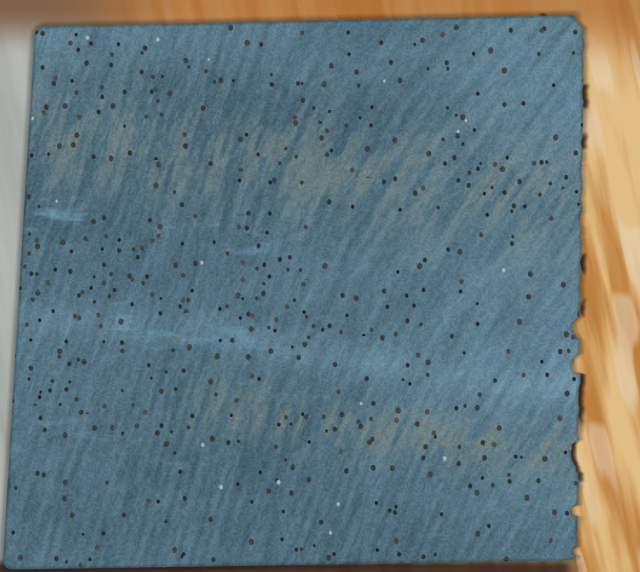
Write a Shadertoy shader that draws this texture.

```glsl
float hash(vec2 p) {
    p = fract(p * vec2(0.1031, 0.1137));
    p += dot(p, p.yx + 33.33);
    return fract((p.x + p.y) * p.x * 7.31 + p.y * 5.7);
}

float noise(vec2 p) {
    vec2 i = floor(p), f = fract(p);
    f = f * f * (3.0 - 2.0 * f);
    return mix(mix(hash(i), hash(i + vec2(1, 0)), f.x),
               mix(hash(i + vec2(0, 1)), hash(i + vec2(1, 1)), f.x), f.y);
}

float fbm(vec2 p) {
    float sum = 0.0, amp = 0.5;
    for (int i = 0; i < 4; i++) {
        sum += amp * noise(p);
        p = mat2(1.6, 1.2, -1.2, 1.6) * p + 17.3;
        amp *= 0.5;
    }
    return sum / 0.9375;
}

float band(float v, float center, float width) {
    float t = (v - center) / width;
    return exp(-t * t);
}

// Jittered round spots: x is coverage, y is a random tone
vec2 spots(vec2 p, float cell, float radius, float chance, float seed) {
    vec2 id = floor(p / cell), result = vec2(0);
    for (int j = -1; j <= 1; j++)
    for (int i = -1; i <= 1; i++) {
        vec2 c = id + vec2(i, j);
        vec2 k = c + seed + 60.0;
        if (hash(k) > chance) continue;
        vec2 center = (c + vec2(hash(k + 41.7), hash(k + 93.1))) * cell;
        float tone = hash(k + 151.9);
        float r = radius * (0.65 + 0.55 * tone);
        float d = length((p - center) * vec2(1.0, 0.85));
        float cover = 1.0 - smoothstep(r - 0.0013, r + 0.0015, d);
        if (cover > result.x) result = vec2(cover, tone);
    }
    return result;
}

// Blurred varnished wood around the block
vec3 tableColor(vec2 p) {
    float along = p.x + 0.22 * p.y;
    float streak = fbm(vec2(along * 30.0, p.y * 4.0));
    float glint = smoothstep(0.58, 0.8, noise(vec2(along * 55.0, p.y * 9.0 + 4.0)));
    vec3 c = mix(vec3(0.73, 0.49, 0.24), vec3(0.88, 0.74, 0.52), smoothstep(0.25, 0.72, streak));
    c = mix(c, vec3(0.90, 0.82, 0.72), 0.55 * glint);
    c = mix(c, vec3(0.68, 0.43, 0.21), 0.75 * smoothstep(0.86, 0.99, p.y));
    vec3 pale = mix(vec3(0.60, 0.61, 0.58), vec3(0.74, 0.76, 0.75), streak);
    pale = mix(pale, vec3(0.50, 0.38, 0.29), smoothstep(0.9, 0.99, p.y));
    return mix(pale, c, smoothstep(0.05, 0.35, p.x));
}

vec3 blockColor(vec2 p) {
    float v = p.y + 0.13 * p.x + 0.05 * (fbm(p * 5.0) - 0.5);
    float u = p.x - 0.32 * p.y - 0.22 * p.y * smoothstep(0.4, 1.1, p.x);
    float cloud = fbm(p * vec2(3.0, 6.0) + 3.0);

    // Growth bands
    float blueBand = band(v, 0.455, 0.035) + 0.7 * band(v, 0.97, 0.08);
    float tanBand = band(v, 0.33, 0.045) * smoothstep(0.15, 0.5, p.x) + 0.8 * band(v, 0.78, 0.09);
    float poreBand = band(v, 0.54, 0.07) * smoothstep(1.1, 0.1, p.x)
                   + 0.5 * band(v, 0.83, 0.08) + 0.6 * band(v, 0.33, 0.05);
    float light = 0.27 + 0.55 * (cloud - 0.5) + 0.24 * blueBand
                + 0.25 * smoothstep(0.6, 1.05, p.x) - 0.12 * smoothstep(0.4, 0.0, p.y);

    // Slanted rays and fine fibres
    float wobble = 0.012 * noise(p * 9.0);
    float ray = sin((u + wobble) * 300.0) * (0.4 + 0.6 * noise(p * 8.0 + 9.0));
    float fibre = noise(vec2(u * 110.0, p.y * 16.0));
    float fleck = noise(vec2(u * 230.0, p.y * 75.0));
    light += 0.075 * ray + 0.32 * (fibre - 0.5) + 0.22 * (fleck - 0.5);
    vec3 c = mix(vec3(0.275, 0.385, 0.44), vec3(0.45, 0.59, 0.66), clamp(light, -0.15, 1.15));
    float warm = tanBand * smoothstep(0.3, 0.8, 0.6 * fibre + 0.4 * fleck);
    c = mix(c, vec3(0.49, 0.51, 0.47), 0.65 * clamp(warm, 0.0, 1.0));

    // Pale horizontal smears, mostly on the left
    float smear = smoothstep(0.56, 0.76, fbm(p * vec2(9.0, 32.0) + 7.0));
    smear *= (band(v, 0.64, 0.04) + band(v, 0.48, 0.06) + 0.5 * band(v, 0.25, 0.06)) * smoothstep(0.75, 0.3, p.x);
    c = mix(c, vec3(0.45, 0.63, 0.71), 0.75 * clamp(smear, 0.0, 1.0));

    // Pores and a few bright specks
    vec2 pore = spots(p, 0.036, 0.0038, 0.34 + 0.36 * poreBand, 0.0);
    vec2 extra = spots(p, 0.027, 0.0033, 0.07 + 0.42 * poreBand, 211.0);
    c = mix(c, mix(vec3(0.10, 0.10, 0.12), vec3(0.26, 0.25, 0.25), pore.y), 0.92 * pore.x);
    c = mix(c, mix(vec3(0.13), vec3(0.30, 0.28, 0.27), extra.y), 0.88 * extra.x);
    c = mix(c, vec3(0.70, 0.76, 0.77), 0.8 * spots(p, 0.09, 0.0028, 0.16, 397.0).x);
    return c + 0.07 * (noise(p * 330.0) - 0.5);
}

void mainImage(out vec4 fragColor, in vec2 fragCoord) {
    vec2 p = fragCoord / iResolution.y;

    // Tilted block outline with a chipped right side
    float chip = 0.006 * fbm(vec2(p.y * 60.0, 2.0)) + 0.012 * smoothstep(0.72, 0.9, noise(vec2(p.y * 28.0, 5.0)));
    float right = p.x - 1.012 - 0.012 * p.y;
    vec2 side = vec2(max(0.004 + 0.06 * p.y - p.x, right + chip),
                     max(0.004 + 0.016 * p.x - p.y, p.y - 0.952 - 0.022 * p.x));
    vec2 q = side + 0.018;
    float d = length(max(q, 0.0)) + min(max(q.x, q.y), 0.0) - 0.018;

    // Contact shadow and splintered edge
    vec3 table = tableColor(p);
    float below = smoothstep(0.025, 0.008, p.y) * smoothstep(1.03, 0.98, p.x);
    float splinter = smoothstep(0.62, 0.8, noise(p * vec2(40.0, 24.0))) * smoothstep(0.014, 0.002, d);
    table = mix(table, vec3(0.22, 0.15, 0.13), max(0.9 * below, 0.85 * splinter * step(0.9, p.x)));
    table *= 1.0 - 0.3 * smoothstep(0.012, 0.0, d);

    vec3 block = blockColor(p) * (1.0 - 0.2 * smoothstep(-0.007, 0.0, d));
    fragColor = vec4(mix(block, table, smoothstep(-0.0015, 0.0015, d)), 1.0);
}
```
